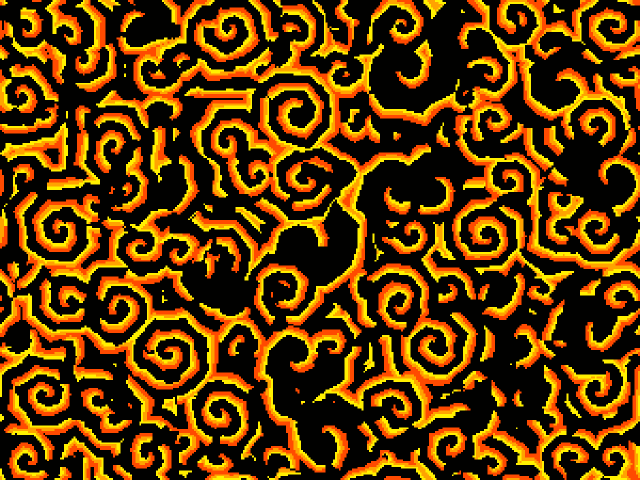
Give the GLSL for this pattern, as a Shadertoy shader.

```glsl
// Excitable medium: blocky octagonal spiral waves in fire colours, colliding on black.

const vec2 TILE = vec2(4.0, 3.0);   // the canvas in pattern units
const float TAU = 6.2831853;

// Integer hash of a lattice point, wrapped to the given period
vec3 hash(vec2 cell, vec2 period, uint seed) {
    uvec3 v = uvec3(uvec2(mod(cell, period)), seed);
    v = v * 1664525u + 1013904223u;
    v.x += v.y * v.z; v.y += v.z * v.x; v.z += v.x * v.y;
    v ^= v >> 16u;
    v.x += v.y * v.z; v.y += v.z * v.x; v.z += v.x * v.y;
    return vec3(v >> 8u) / 16777216.0;
}

float cornerSlope(vec2 cell, vec2 offset, vec2 period, uint seed) {
    float a = TAU * hash(cell, period, seed).x;
    return dot(vec2(cos(a), sin(a)), offset);
}

// Gradient noise that repeats with the tile; scale is a whole number
float noise(vec2 p, float scale, uint seed) {
    vec2 period = TILE * scale;
    vec2 i = floor(p * scale), f = fract(p * scale);
    vec2 u = f * f * f * (f * (f * 6.0 - 15.0) + 10.0);
    vec2 e = vec2(1.0, 0.0);
    return mix(
        mix(cornerSlope(i, f, period, seed),
            cornerSlope(i + e.xy, f - e.xy, period, seed), u.x),
        mix(cornerSlope(i + e.yx, f - e.yx, period, seed),
            cornerSlope(i + e.xx, f - e.xx, period, seed), u.x), u.y);
}

float octagon(vec2 d) {
    d = abs(d);
    return max(max(d.x, d.y), 0.7071 * (d.x + d.y));
}

// Earliest arrival among scattered spiral sources:
// x = arrival, y = wave spacing, z = distance to the core
vec3 spiralWaves(vec2 p) {
    const float density = 3.0;
    vec2 home = floor(p * density);
    vec3 first = vec3(1e3, 1.0, 1.0);
    for (int y = -2; y <= 2; y++)
    for (int x = -2; x <= 2; x++) {
        vec2 cell = home + vec2(x, y);
        vec3 place = hash(cell, TILE * density, 1u);
        vec3 style = hash(cell, TILE * density, 2u);
        vec2 d = p - (cell + 0.1 + 0.8 * place.xy) / density;
        float spacing = style.x < 0.25 ? 0.23 : 0.115;
        float handed = style.y < 0.5 ? -1.0 : 1.0;
        float turn = fract(handed * atan(d.y, d.x) / TAU + style.z) - 0.5;
        float core = octagon(d);
        float arrival = core + turn * spacing + 0.25 * place.z;
        if (arrival < first.x) first = vec3(arrival, spacing, core);
    }
    return first;
}

// Colour of one cell of the medium
vec3 medium(vec2 p) {
    vec2 warp = vec2(noise(p, 5.0, 3u), noise(p, 5.0, 4u));
    vec3 wave = spiralWaves(p + 0.045 * warp);

    // Position across the band: 0 at the tail, 1 at the front
    float across = mod(wave.x, wave.y) / 0.058;

    // Bands break off in quiet patches and at the spiral cores
    float strength = smoothstep(-0.32, -0.22, noise(p, 6.0, 5u))
                   * smoothstep(0.1, 0.2, wave.z / wave.y);
    if (abs(across - 0.5) > 0.5 * strength) return vec3(0.005, 0.005, 0.0);

    vec3 tail = vec3(1.0, 0.94, 0.0);
    vec3 middle = vec3(1.0, 0.64, 0.0);
    vec3 front = vec3(1.0, 0.29, 0.0);
    return across < 0.29 ? tail : across < 0.59 ? middle : front;
}

void mainImage(out vec4 fragColor, in vec2 fragCoord) {
    // Four samples per pixel smooth the edges of the square cells
    vec3 color = vec3(0.0);
    for (int k = 0; k < 4; k++) {
        vec2 jitter = vec2(k & 1, k >> 1) * 0.5 - 0.25;
        vec2 uv = fract((fragCoord + jitter) / iResolution.xy);
        vec2 cell = floor(uv * TILE * 85.0) + 0.5;
        color += 0.25 * medium(cell / 85.0);
    }
    fragColor = vec4(color, 1.0);
}
```
